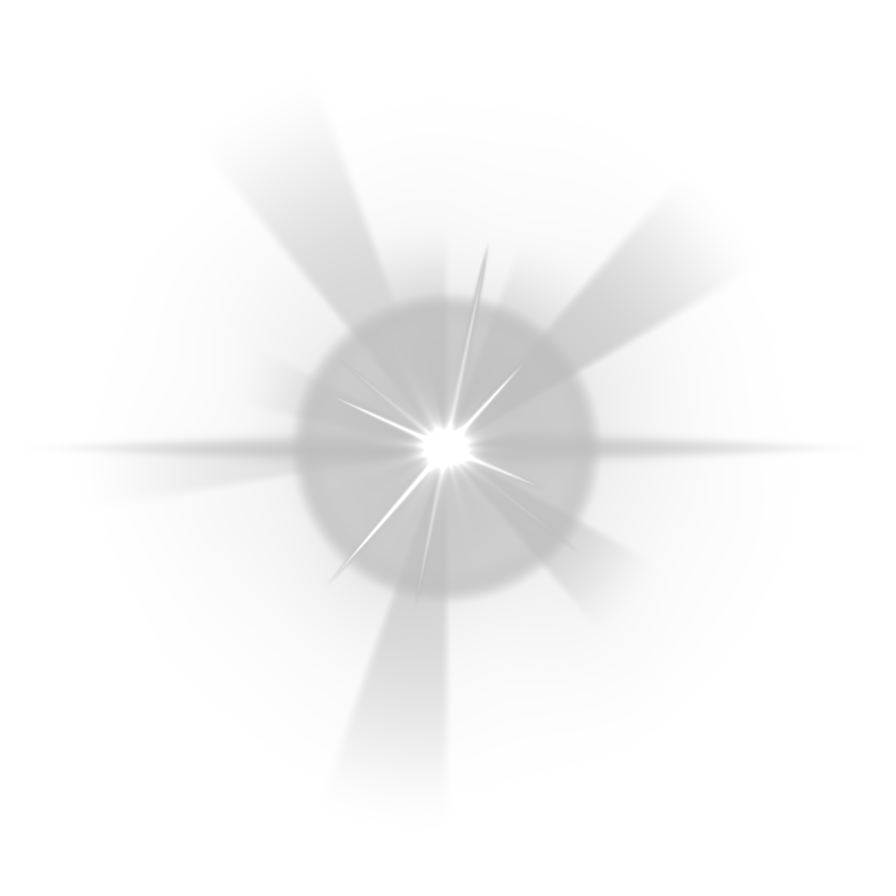
This background is drawn by a Shadertoy shader. Its source:

```glsl
vec2 gradientAt(vec2 cell) {
    float a = 6.2832 * fract(sin(dot(cell, vec2(127.1, 311.7))) * 437.58);
    return vec2(cos(a), sin(a));
}

float gradientNoise(vec2 p) {
    vec2 i = floor(p), f = fract(p), u = f * f * (3.0 - 2.0 * f);
    vec2 e = vec2(1, 0);
    return mix(mix(dot(gradientAt(i), f), dot(gradientAt(i + e), f - e), u.x),
               mix(dot(gradientAt(i + e.yx), f - e.yx), dot(gradientAt(i + 1.0), f - 1.0), u.x), u.y);
}

// Turn p so that the given direction lies along +x
vec2 alongAngle(vec2 p, float degrees) {
    float a = radians(degrees);
    return vec2(dot(p, vec2(cos(a), sin(a))), dot(p, vec2(-sin(a), cos(a))));
}

// Wedge of shade: x first angle, y last angle, z length, w strength
float beam(vec2 p, vec4 b) {
    vec2 q = alongAngle(p, 0.5 * (b.x + b.y));
    float edge = abs(q.y) - q.x * tan(radians(0.5 * (b.y - b.x)));
    float soft = 0.003 + 0.018 * max(q.x, 0.0);
    float fade = 1.0 - smoothstep(0.4 * b.z, b.z, length(p));
    return b.w * fade * smoothstep(soft, -soft, edge) * smoothstep(0.0, 0.05, q.x);
}

// Needle: x angle, y length, z brightness, w shadow; returns (light, shade)
vec2 spike(vec2 p, vec4 s) {
    vec2 q = alongAngle(p, s.x);
    float t = q.x / s.y;
    float taper = clamp(1.0 - t, 0.0, 1.0);
    float width = 0.0012 + 0.0042 * taper;
    float core = exp(-pow(q.y / (0.6 * width), 2.0));
    float rim = exp(-pow(q.y / (1.3 * width), 2.0));
    float inside = step(0.0, q.x) * smoothstep(1.0, 0.8, t);
    return inside * vec2(s.z * core * smoothstep(0.0, 0.45, taper),
                         s.w * rim * smoothstep(0.2, 0.8, t));
}

void mainImage(out vec4 fragColor, in vec2 fragCoord) {
    vec2 p = (fragCoord - 0.5 * iResolution.xy) / iResolution.y + vec2(0.002, 0.0);
    float r = length(p);
    vec2 dir = p / max(r, 1e-4);

    // Soft halo and central disc with a darker rim
    float haze = gradientNoise(p * 7.0 + 3.0);
    float shade = 0.75 * exp(-pow(r / 0.17, 2.0)) * (1.0 + 0.4 * haze);
    shade += (0.035 + 0.03 * haze) * (1.0 - smoothstep(0.25, 0.42, r));
    shade += 0.95 * (1.0 - smoothstep(0.153, 0.177, r));
    shade += 0.28 * exp(-pow((r - 0.154) / 0.014, 2.0));

    // Wide beams
    vec4 beams[8] = vec4[8](
        vec4(109.8, 129.0, 0.46, 0.65), vec4(30.3, 49.2, 0.42, 0.95),
        vec4(250.6, 270.0, 0.44, 0.68), vec4(180.0, 189.6, 0.43, 0.36),
        vec4(310.0, 331.0, 0.28, 0.85), vec4(90.0, 109.8, 0.26, 0.70),
        vec4(49.2, 70.0, 0.26, 0.60), vec4(152.0, 168.0, 0.25, 0.45));
    for (int i = 0; i < 8; i++) shade += beam(p, beams[i]);

    // Horizontal streak
    float reach = clamp(1.0 - abs(p.x) / 0.49, 0.0, 1.0);
    float streakWidth = 0.003 + 0.013 * reach;
    shade += 1.1 * smoothstep(0.0, 0.75, reach) * exp(-pow(p.y / streakWidth, 2.0));

    // Fine spikes
    vec4 spikes[8] = vec4[8](
        vec4(229.1, 0.208, 1.30, 0.9), vec4(47.6, 0.142, 1.00, 0.6),
        vec4(155.6, 0.155, 1.00, 0.5), vec4(337.5, 0.125, 0.75, 0.7),
        vec4(78.4, 0.240, 0.50, 1.7), vec4(259.0, 0.190, 0.40, 0.9),
        vec4(140.4, 0.165, 0.25, 0.7), vec4(321.8, 0.200, 0.12, 0.5));
    float light = 0.0;
    for (int i = 0; i < 8; i++) {
        vec2 s = spike(p, spikes[i]);
        light += s.x;
        shade += s.y;
    }

    // Bright core with a ragged burst
    float burst = 1.0 + 0.9 * gradientNoise(dir * 5.0 + 9.0);
    light += 2.2 * exp(-pow(length(p * vec2(0.78, 1.0)) / 0.019, 2.0));
    light += 0.85 * burst * exp(-r / (0.021 * burst));

    float grey = 1.0 - 0.265 * (1.0 - exp(-shade));
    grey = mix(grey, 1.0, clamp(light, 0.0, 1.0));
    fragColor = vec4(vec3(grey), 1.0);
}
```
